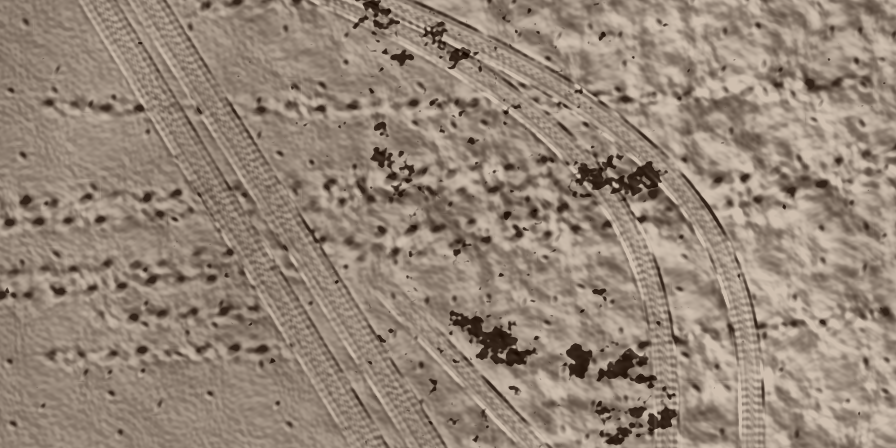
Give the GLSL for this texture, as a Shadertoy shader.

```glsl
// Trampled dry sand seen from above: tyre tracks, rows of hoof-like pits and
// dark damp clods. A height field is built from gradient noise, tracks and
// dents, then lit by its slope towards a sun at the upper right.

vec2 hash2(vec2 p) {
    vec3 q = fract(vec3(p.xyx) * vec3(0.1031, 0.1030, 0.0973));
    q += dot(q, q.yzx + 33.33);
    return fract((q.xx + q.yz) * q.zy);
}

float corner(vec2 cell, vec2 f, vec2 offset) {
    return dot(hash2(cell + offset + 150.0) * 2.0 - 1.0, f - offset);
}

float gradientNoise(vec2 p) {
    vec2 i = floor(p), f = p - i;
    vec2 u = f * f * f * (f * (f * 6.0 - 15.0) + 10.0);
    vec2 o = vec2(1.0, 0.0);
    return 1.4 * mix(mix(corner(i, f, o.yy), corner(i, f, o.xy), u.x),
                     mix(corner(i, f, o.yx), corner(i, f, o.xx), u.x), u.y);
}

float segmentDistance(vec2 p, vec2 a, vec2 b) {
    vec2 ab = b - a;
    return length(p - a - ab * clamp(dot(p - a, ab) / dot(ab, ab), 0.0, 1.0));
}

// Pit with a raised rim: x is height, y is shadow
vec2 dent(vec2 q, vec2 radius) {
    q /= radius;
    float d2 = dot(q, q);
    return vec2((0.8 * d2 - 1.0) * exp(-d2), exp(-2.2 * d2 * d2));
}

// Track along x = base - slope*y - cubic*y^3: x is height, y is coverage
vec2 tyreTrack(vec2 p, float base, float slope, float cubic, float halfWidth) {
    float dx = p.x - base + slope * p.y + cubic * p.y * p.y * p.y;
    float tilt = -slope - 3.0 * cubic * p.y * p.y;
    float d = abs(dx) / sqrt(1.0 + tilt * tilt);
    float foot = p.y + dx * tilt / (1.0 + tilt * tilt);
    float along = foot * (1.0 + 0.27 * slope) + 0.47 * cubic * pow(abs(foot), 4.0);
    float inside = 1.0 - smoothstep(halfWidth - 0.005, halfWidth + 0.003, d);
    float tread = sin(along * 370.0 + d * 30.0) * smoothstep(0.002, 0.007, d);
    float rim = exp(-pow((d - halfWidth - 0.003) / 0.005, 2.0));
    float groove = exp(-pow((d - halfWidth * 0.5) / 0.004, 2.0));
    float worn = 0.8 + 0.8 * gradientNoise(p * 13.0);
    return vec2(inside * (0.0015 * tread * worn - 0.003 - 0.0015 * groove) + 0.003 * worn * rim, inside);
}

// Sand surface: x is height, y is pit shadow
vec2 ground(vec2 p) {
    // Each row: height at left, slope, first x, last x
    const vec4 rows[7] = vec4[7](
        vec4(0.765, -0.03, 0.10, 1.95), vec4(0.520, 0.04, -0.1, 1.34),
        vec4(0.360, 0.08, -0.1, 2.10), vec4(0.200, 0.02, 0.10, 0.66),
        vec4(0.280, 0.03, 0.20, 0.62), vec4(0.125, 0.03, 1.40, 2.10),
        vec4(0.970, 0.02, 0.42, 0.75));
    float rough = mix(0.14, 0.9, smoothstep(0.5, 1.5, p.x + 0.3 * gradientNoise(p * 4.0)));
    float trampled = 0.0;
    vec2 pits = vec2(0.0);
    for (int i = 0; i < 7; i++) {
        vec4 row = rows[i];
        float fade = smoothstep(row.z - 0.03, row.z + 0.03, p.x)
                   * (1.0 - smoothstep(row.w - 0.03, row.w + 0.03, p.x));
        float y = p.y - row.x - row.y * p.x - 0.03 * p.x * p.x;
        bool paired = i == 1 || i == 2;
        trampled += fade * exp(-y * y / (paired ? 0.0022 : 0.0007));
        for (int side = 0; side < (paired ? 2 : 1); side++) {
            float x = p.x / 0.068 + 0.45 * float(side) + 0.3 * float(i);
            vec2 rnd = hash2(vec2(floor(x), float(i * 2 + side) + 7.0));
            float shift = paired ? 0.024 - 0.048 * float(side) : 0.0;
            vec2 q = vec2((fract(x) - 0.43 - 0.14 * rnd.x) * 0.068, y + shift + 0.012 * (rnd.y - 0.5));
            q.y -= 0.3 * q.x;
            float seam = 1.0 - smoothstep(0.36, 0.5, abs(fract(x) - 0.5));
            pits += dent(q, vec2(0.018, 0.014)) * vec2(0.013, 0.95) * fade * seam * (0.4 + 0.7 * rnd.x);
        }
    }
    // Stray footprints
    vec2 cell = floor(p / 0.075), rnd = hash2(cell + 3.0);
    vec2 q = p - (cell + 0.2 + 0.6 * rnd) * 0.075;
    q.x += (rnd.y - 0.5) * q.y;
    pits += dent(q, vec2(0.006, 0.008) + 0.005 * rnd.yx) * vec2(0.007, 0.5) * step(0.45, hash2(cell + 91.0).x);

    vec2 a = tyreTrack(p, 0.83, 0.61, 0.0, 0.034), b = tyreTrack(p, 0.96, 0.63, 0.0, 0.034);
    vec2 c = tyreTrack(p, 1.49, 0.0, 0.73, 0.026), d = tyreTrack(p, 1.68, 0.0, 0.83, 0.027);
    vec2 e = tyreTrack(p, 1.20, 0.95, 0.0, 0.024) * (1.0 - smoothstep(0.2, 0.4, p.y));
    vec2 tracks = a + b + c + d + e;
    float calm = 1.0 - 0.8 * min(tracks.y, 1.0);

    // Broad lumps and smaller clods, on tilted axes
    vec2 w = mat2(0.8, 0.6, -0.6, 0.8) * p + 0.015 * gradientNoise(p * 9.0);
    float lumps = 0.040 * gradientNoise(w * vec2(13.0, 9.0))
                + 0.022 * gradientNoise(w * vec2(25.0, 20.0) + 9.0);
    float crumbs = 0.014 * gradientNoise(w * vec2(48.0, 42.0) + 5.0);
    float grit = 0.0022 * gradientNoise(w * 75.0);
    float height = lumps * (rough + 0.35 * trampled) + crumbs * (0.5 * rough + 0.7 * trampled);
    return vec2((height + pits.x) * calm + tracks.x + grit, pits.y * calm);
}

// Damp clods gathered around a few streaks
float dampClods(vec2 p) {
    const vec4 streaks[7] = vec4[7](
        vec4(0.82, 1.00, 0.88, 0.87), vec4(0.96, 0.93, 1.03, 0.88),
        vec4(1.31, 0.61, 1.44, 0.60), vec4(1.03, 0.28, 1.16, 0.21),
        vec4(1.29, 0.21, 1.43, 0.17), vec4(1.38, 0.05, 1.48, 0.08),
        vec4(0.84, 0.69, 0.90, 0.60));
    float gather = 0.37 * exp(-pow((p.x - 1.1) / 0.33, 2.0));
    for (int i = 0; i < 7; i++) {
        float d = segmentDistance(p, streaks[i].xy, streaks[i].zw) / 0.055;
        gather = max(gather, (i > 1 && i < 6 ? 1.0 : 0.82) * exp(-d * d));
    }
    float clumps = 0.8 * gradientNoise(p * vec2(19.0, 27.0) + 4.0)
                 + 0.6 * gradientNoise(p * vec2(42.0, 56.0)) + 0.4 * gradientNoise(p * 90.0 + 7.0);
    return smoothstep(0.0, 0.25, clumps + gather - 0.77);
}

void mainImage(out vec4 fragColor, in vec2 fragCoord) {
    vec2 p = fragCoord / iResolution.y;
    vec2 sun = vec2(0.55, 0.83) * 0.004;
    vec2 here = ground(p);
    float slope = (here.x - ground(p + sun).x) / 0.004;

    // Sunlit faces saturate, faces turned away fall deeper into shade
    float tone = 0.76 + 0.08 * (p.x - 1.0) + 0.13 * gradientNoise(p * 2.7);
    tone += slope > 0.0 ? 0.55 * slope / (1.0 + 0.9 * slope) : 0.5 * slope / (1.0 - 0.3 * slope);
    tone -= 0.5 * here.y;
    tone = mix(max(tone, 0.08), 0.03 + 0.1 * slope, 0.95 * dampClods(p));

    vec3 dampEarth = vec3(0.15, 0.09, 0.05), paleSand = vec3(0.75, 0.69, 0.63);
    fragColor = vec4(mix(dampEarth, paleSand, clamp(tone, -0.1, 1.1)), 1.0);
}
```
